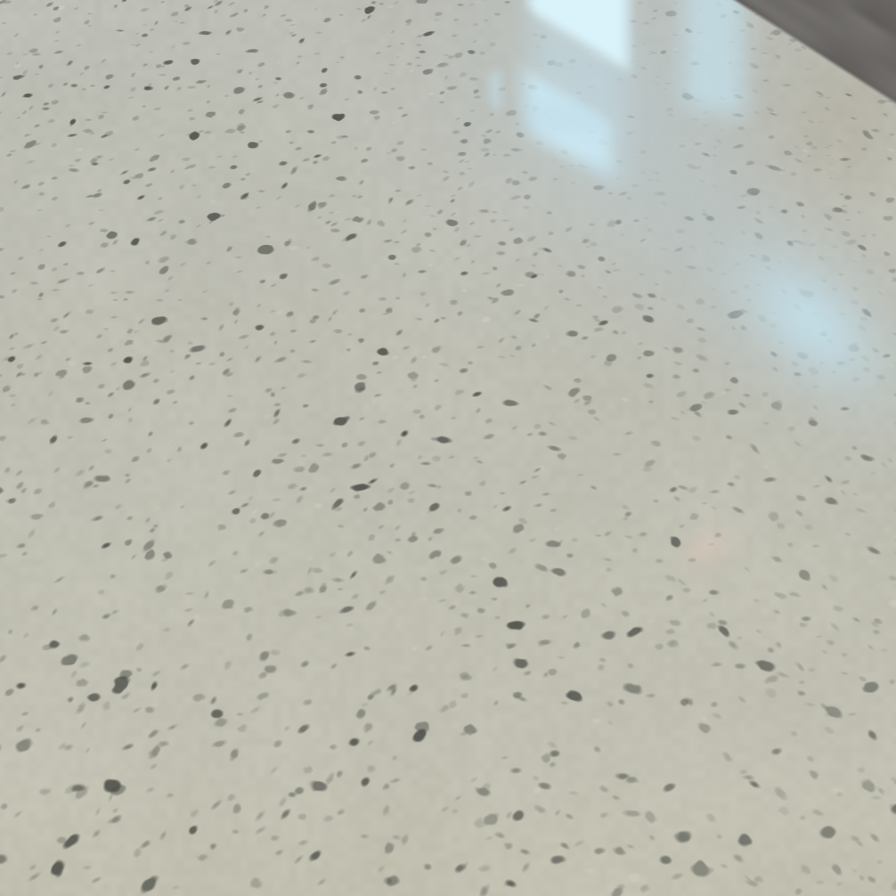
Reproduce this texture procedurally as a Shadertoy shader.

```glsl
// Polished terrazzo floor seen at a slant, with window light reflected in it.
// Jittered cells in a perspective plane hold soft oval chips; skewed soft
// boxes and round glows make the reflections, a half plane the dark corner.

const vec3 STONE_NEAR = vec3(0.760, 0.755, 0.695);
const vec3 STONE_FAR  = vec3(0.738, 0.742, 0.708);
const vec3 STONE_WARM = vec3(0.720, 0.705, 0.650);
const vec3 CHIP_DARK  = vec3(0.310, 0.320, 0.295);
const vec3 CHIP_GREY  = vec3(0.510, 0.515, 0.475);
const vec3 CHIP_PALE  = vec3(0.840, 0.820, 0.760);
const vec3 BLUSH      = vec3(0.840, 0.770, 0.720);
const vec3 HAZE       = vec3(0.725, 0.775, 0.790);
const vec3 SKY_LIGHT  = vec3(0.770, 0.895, 0.945);
const vec3 WHITE_HOT  = vec3(0.900, 0.980, 1.000);
const vec3 CORNER     = vec3(0.415, 0.405, 0.395);

float hash(vec2 p) {
    vec3 q = fract(p.xyx * vec3(0.1031, 0.1030, 0.0973));
    q += dot(q, q.yzx + 33.33);
    return fract((q.x + q.y) * q.z);
}

vec2 hash2(vec2 p) {
    return vec2(hash(p), hash(p + 57.3));
}

float noise(vec2 p) {
    vec2 i = floor(p), f = fract(p);
    f = f * f * (3.0 - 2.0 * f);
    float low = mix(hash(i), hash(i + vec2(1, 0)), f.x);
    float high = mix(hash(i + vec2(0, 1)), hash(i + vec2(1, 1)), f.x);
    return mix(low, high, f.y);
}

mat2 rotate(float a) {
    float c = cos(a), s = sin(a);
    return mat2(c, -s, s, c);
}

// Coverage of scattered chips; size and softness are in floor units.
float chips(vec2 ground, float cells, float size, float share, float tilt, float seed) {
    vec2 p = ground * cells;
    vec2 home = floor(p);
    float soft = 0.0021 * cells;
    float cover = 0.0;
    for (int y = -1; y <= 1; y++)
    for (int x = -1; x <= 1; x++) {
        vec2 cell = home + vec2(x, y);
        vec2 id = cell + seed;
        if (hash(id + 11.7) > share) continue;
        vec2 away = p - cell - mix(vec2(0.1), vec2(0.9), hash2(id));
        float pick = hash(id + 23.1);
        float halfLength = size * cells * mix(0.55, 1.3, pick * pick);
        float halfWidth = halfLength * mix(0.42, 0.85, hash(id + 31.9));
        away = rotate(tilt + (hash(id + 43.3) - 0.5) * 1.5) * away;
        float ragged = 0.45 * (noise(p * 7.0 + seed) - 0.5);
        float edge = (length(away / vec2(halfLength, halfWidth)) - 1.0 + ragged) * halfWidth;
        float strength = mix(0.5, 1.0, hash(id + 71.5));
        cover = max(cover, strength * (1.0 - smoothstep(-soft, soft, edge)));
    }
    return cover;
}

// Soft upright box whose top and bottom edges fall to the right.
float pane(vec2 uv, vec2 centre, vec2 halfSize, float slope, float soft) {
    vec2 p = uv - centre;
    p.y += slope * p.x;
    vec2 inside = 1.0 - smoothstep(vec2(-soft), vec2(soft), abs(p) - halfSize);
    return inside.x * inside.y;
}

float glow(vec2 uv, vec2 centre, vec2 radius, float angle) {
    vec2 p = rotate(angle) * (uv - centre) / radius;
    return exp(-dot(p, p));
}

void mainImage(out vec4 fragColor, in vec2 fragCoord) {
    vec2 uv = fragCoord / iResolution.xy;
    vec2 ground = vec2(uv.x - 0.5, uv.y) / (1.0 - 0.34 * uv.y) + 3.0;

    // Stone, slightly mottled
    vec3 color = mix(STONE_NEAR, STONE_FAR, uv.y);
    color = mix(color, STONE_WARM, 0.8 * glow(uv, vec2(0.93, 0.86), vec2(0.09, 0.10), 0.0));
    color += 0.018 * (noise(uv * 9.0) - 0.5) + 0.022 * (noise(uv * 110.0) - 0.5);

    // Chips, fainter toward the right
    float tilt = mix(0.6, -0.35, smoothstep(0.3, 0.95, uv.x));
    float fade = mix(1.0, 0.68, smoothstep(0.5, 0.95, uv.x));
    float pale = chips(ground, 15.0, 0.0050, 0.16, tilt, 90.0);
    float fine = chips(ground, 38.0, 0.0050, 0.34, tilt, 40.0);
    float grey = chips(ground, 27.0, 0.0066, 0.38, tilt, 10.0);
    float dark = chips(ground, 19.0, 0.0088, 0.34, tilt, 70.0);
    color = mix(color, CHIP_PALE, 0.5 * pale);
    color = mix(color, BLUSH, 0.6 * glow(uv, vec2(0.79, 0.39), vec2(0.025, 0.018), 0.5));
    color = mix(color, CHIP_GREY, 0.60 * fade * fine);
    color = mix(color, CHIP_GREY, 0.95 * fade * grey);
    color = mix(color, CHIP_DARK, 0.95 * fade * dark);

    // Reflected daylight
    float haze = 0.65 * glow(uv, vec2(0.68, 0.90), vec2(0.16, 0.16), 0.0)
               + 0.50 * glow(uv, vec2(0.86, 0.68), vec2(0.20, 0.10), -0.7);
    color = mix(color, HAZE, min(haze, 0.75));
    float upper = pane(uv, vec2(0.645, 1.01), vec2(0.055, 0.055), 0.60, 0.014);
    float lower = pane(uv, vec2(0.635, 0.862), vec2(0.050, 0.036), 0.55, 0.020);
    float side = pane(uv, vec2(0.797, 0.955), vec2(0.034, 0.080), 0.20, 0.025);
    float sliver = pane(uv, vec2(0.553, 0.900), vec2(0.007, 0.020), 0.0, 0.010);
    float spill = pane(uv, vec2(0.645, 0.920), vec2(0.052, 0.100), 0.45, 0.030);
    float pool = glow(uv, vec2(0.905, 0.640), vec2(0.085, 0.048), -0.75);
    float light = max(max(0.95 * upper, 0.88 * lower), max(0.65 * side, 0.45 * sliver));
    light = max(light, max(0.40 * spill, 0.72 * pool));
    color = mix(color, SKY_LIGHT, light);
    color = mix(color, WHITE_HOT, 0.65 * upper + 0.25 * lower * noise(uv * 30.0));

    // Dark corner with streaks along its edge
    vec2 across = normalize(vec2(0.115, 0.180));
    vec2 rim = uv - vec2(0.82, 1.0);
    float beyond = dot(rim, across);
    float along = dot(rim, vec2(across.y, -across.x));
    vec3 corner = CORNER + 0.09 * (noise(vec2(along * 14.0, beyond * 90.0)) - 0.5);
    color = mix(color, corner, smoothstep(-0.003, 0.003, beyond));

    fragColor = vec4(clamp(color, 0.0, 1.0), 1.0);
}
```
